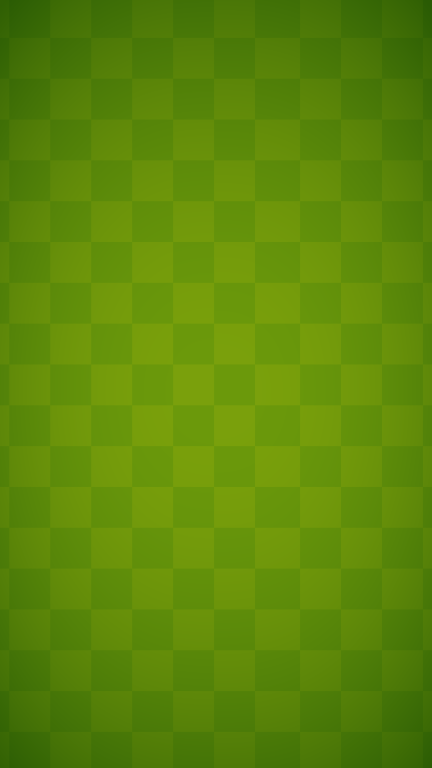
A WebGL 1 fragment shader for this pattern:

```glsl
precision mediump float;
// Green checkerboard with one slightly wider column and a soft dark vignette.
uniform vec2 u_resolution;

// Lengths are fractions of the canvas width, measured from the top left.
#define CELL_SIZE vec2(0.0948, 0.0945)
#define FIRST_EDGE vec2(0.0215, 0.0877)
#define SEAM_X 0.637
#define SEAM_EXTRA 0.0095
#define CENTER_COLOR vec3(0.450, 0.615, 0.045)
#define CORNER_COLOR vec3(0.175, 0.365, 0.015)
#define CHECK_CONTRAST vec3(0.065, 0.023, 0.010)
#define GLOW_CENTER vec2(0.5, 0.51)
#define SIDE_FALLOFF 0.38
#define END_FALLOFF 0.62

const float PI = 3.14159;

// Smoothed square waves: +1 on even cells, -1 on odd cells.
vec2 squareWave(vec2 cell, vec2 pixel) {
  return clamp(sin(PI * cell) / (0.5 * PI * pixel), -1.0, 1.0);
}

// Product of both waves gives alternating light and dark cells.
float checker(vec2 p, float pixel) {
  p.x -= clamp(p.x - SEAM_X, 0.0, SEAM_EXTRA); // stretch the seam column
  vec2 wave = squareWave((p - FIRST_EDGE) / CELL_SIZE, pixel / CELL_SIZE);
  return wave.x * wave.y;
}

// 0 at the glow center, about 1 in the corners.
float vignette(vec2 uv) {
  vec2 d = abs(uv - GLOW_CENTER) * 2.0;
  return clamp(SIDE_FALLOFF * pow(d.x, 2.4) + END_FALLOFF * d.y * d.y, 0.0, 1.0);
}

void main() {
  vec2 fromTop = vec2(gl_FragCoord.x, u_resolution.y - gl_FragCoord.y);
  float check = checker(fromTop / u_resolution.x, 1.0 / u_resolution.x);

  vec3 base = mix(CENTER_COLOR, CORNER_COLOR, vignette(fromTop / u_resolution));
  vec3 color = base * (1.0 + CHECK_CONTRAST * check);
  gl_FragColor = vec4(color, 1.0);
}
```
